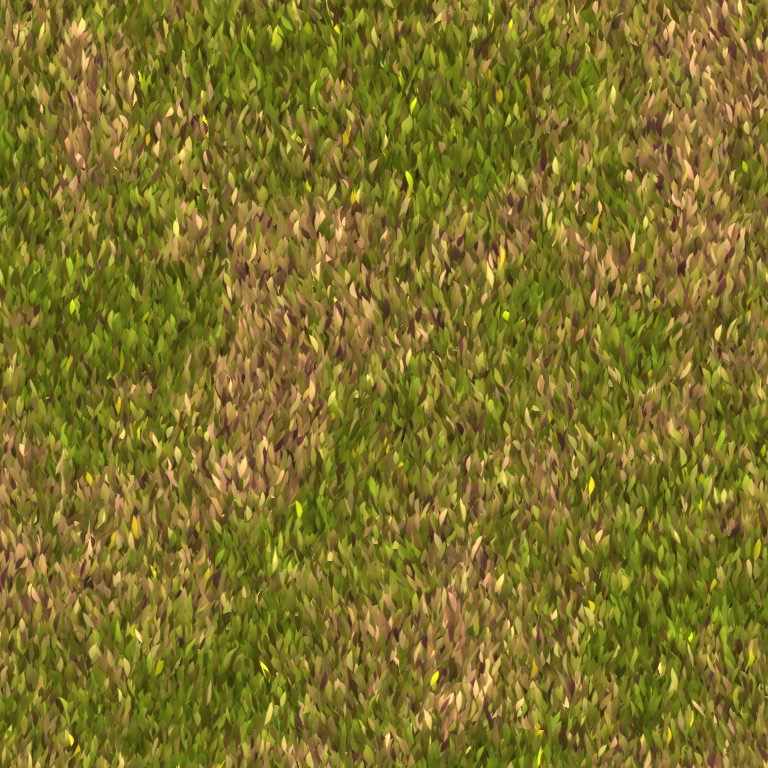
This texture is drawn by a WebGL 2 fragment shader. Its source:

```glsl
#version 300 es
precision highp float;

uniform vec2 u_resolution;
out vec4 fragColor;

// Palette
const vec3 DEEP_GREEN = vec3(0.40, 0.39, 0.10);
const vec3 OLIVE = vec3(0.53, 0.51, 0.17);
const vec3 SOIL = vec3(0.33, 0.26, 0.10);
const vec3 STRAW = vec3(0.57, 0.48, 0.23);
const vec3 BROWN = vec3(0.50, 0.39, 0.22);
const vec3 PALE = vec3(0.75, 0.63, 0.38);
const vec3 YELLOW = vec3(0.82, 0.72, 0.08);
const vec3 PLUM = vec3(0.32, 0.20, 0.17);
const vec3 FRESH_TINT = vec3(0.85, 1.06, 0.62);
const vec3 WITHERED_TINT = vec3(1.10, 0.96, 1.12);

// Blade layout, in canvas heights
const int LAYERS = 7;
const vec2 CELL = vec2(0.015, 0.018);
const vec2 HALF_LENGTH = vec2(0.008, 0.016);
const vec2 HALF_WIDTH = vec2(0.0023, 0.0042);
const float EDGE = 0.0013;
const float LEAN_SPREAD = 0.95;
const float BEND = 0.006;
const float WARP = 0.003;

// Tone
const float DRY_SHARE = 0.44;
const float BRIGHT_SPREAD = 0.46;
const float MOTTLE = 0.32;

vec3 hash3(ivec3 cell) {
    uvec3 v = uvec3(cell) * 1664525u + 1013904223u;
    v.x += v.y * v.z; v.y += v.z * v.x; v.z += v.x * v.y;
    v ^= v >> 16u;
    v.x += v.y * v.z; v.y += v.z * v.x; v.z += v.x * v.y;
    return vec3(v >> 8u) / 16777216.0;
}

float cornerSlope(ivec2 corner, vec2 offset) {
    float angle = 6.2832 * hash3(ivec3(corner, 91)).x;
    return dot(vec2(cos(angle), sin(angle)), offset);
}

float gradientNoise(vec2 p) {
    ivec2 i = ivec2(floor(p));
    vec2 f = fract(p);
    vec2 u = f * f * f * (f * (f * 6.0 - 15.0) + 10.0);
    float low = mix(cornerSlope(i, f), cornerSlope(i + ivec2(1, 0), f - vec2(1, 0)), u.x);
    float high = mix(cornerSlope(i + ivec2(0, 1), f - vec2(0, 1)),
                     cornerSlope(i + ivec2(1, 1), f - vec2(1, 1)), u.x);
    return mix(low, high, u.y);
}

// Picks a living or withered colour; dryness is the chance of the latter
vec3 bladeColour(vec3 pick, float dryness) {
    vec3 colour;
    if (pick.x < dryness) {
        colour = pick.y < 0.40 ? STRAW : pick.y < 0.68 ? BROWN : pick.y < 0.92 ? PALE : PLUM;
    } else {
        colour = pick.y < 0.49 ? DEEP_GREEN : pick.y < 0.80 ? OLIVE : pick.y < 0.985 ? SOIL : YELLOW;
    }
    float wither = clamp(0.6 * dryness + 0.75 * fract(pick.z * 17.0) - 0.15, 0.0, 1.0);
    float brightness = 1.0 + BRIGHT_SPREAD * (pick.z - 0.5);
    return colour * brightness * mix(FRESH_TINT, WITHERED_TINT, wither);
}

// Paints one layer of scattered blades over the ground colour
vec3 paintBlades(vec3 ground, vec2 p, int layer, float dryness, float lean, float edge) {
    vec2 q = p + float(layer) * vec2(0.0371, 0.0533);
    ivec2 home = ivec2(floor(q / CELL));
    float depthShade = mix(0.80, 1.09, float(layer) / float(LAYERS - 1));
    for (int y = -1; y <= 1; y++) {
        for (int x = -1; x <= 1; x++) {
            ivec2 id = home + ivec2(x, y);
            vec3 place = hash3(ivec3(id, layer));
            vec3 pick = hash3(ivec3(id, layer + 40));
            vec3 form = fract(place.zxy * 31.0 + pick.yzx * 7.0);

            vec2 d = q - (vec2(id) + place.xy) * CELL;
            float angle = clamp(lean + LEAN_SPREAD * (place.z - 0.5), -0.65, 0.65);
            float c = cos(angle), s = sin(angle);
            d = vec2(c * d.x - s * d.y, s * d.x + c * d.y);

            float along = d.y / mix(HALF_LENGTH.x, HALF_LENGTH.y, form.x);
            float across = abs(d.x + BEND * (form.y - 0.5) * along * along);
            float halfWidth = mix(HALF_WIDTH.x, HALF_WIDTH.y, form.z) * (1.0 - along * along);
            float cover = 1.0 - smoothstep(-edge, edge, across - halfWidth);
            float tipLight = 1.0 + 0.13 * clamp(along, -1.0, 1.0);
            ground = mix(ground, bladeColour(pick, dryness) * depthShade * tipLight, 0.94 * cover);
        }
    }
    return ground;
}

void main() {
    vec2 p = gl_FragCoord.xy / u_resolution.y;
    float edge = max(EDGE, 0.6 / u_resolution.y);

    // Broad patches, smaller tufts and the prevailing lean
    float patches = 0.85 * gradientNoise(p * 3.6 + 2.3) + 0.65 * gradientNoise(p * 8.5 + 11.7);
    float tufts = gradientNoise(p * 23.0 + 5.1);
    float dryness = clamp(DRY_SHARE + patches + 0.5 * tufts, 0.04, 0.93);
    float lean = 0.5 * gradientNoise(p * 6.0 + 31.0);

    // Curl the blades and streak the soil beneath
    vec2 curl = vec2(gradientNoise(p * 42.0 + 7.0), gradientNoise(p * 42.0 + 63.0));
    vec2 curled = p + WARP * curl;
    float streak = gradientNoise(curled * vec2(130.0, 55.0));
    vec3 colour = mix(DEEP_GREEN * FRESH_TINT, BROWN, dryness) * (0.82 + 0.5 * streak);

    for (int layer = 0; layer < LAYERS; layer++) {
        colour = paintBlades(colour, curled, layer, dryness, lean, edge);
    }

    // Uneven light between and within tufts
    float mottle = gradientNoise(p * vec2(62.0, 38.0) + 17.0) + 0.6 * gradientNoise(p * 15.0 + 3.0);
    fragColor = vec4(clamp(colour * (1.02 + MOTTLE * mottle), 0.0, 1.0), 1.0);
}
```
